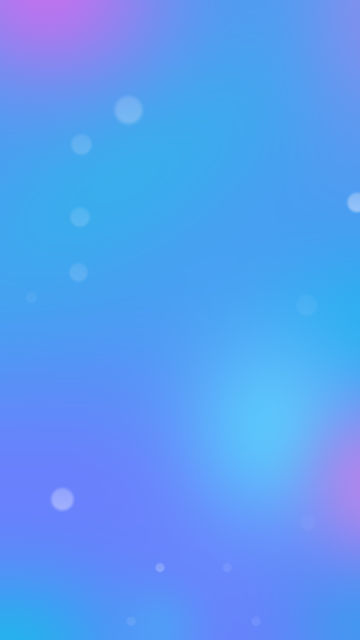
Write a WebGL 1 fragment shader that draws this background.

```glsl
precision highp float;
// Soft blue, cyan and violet gradient with blurred glows and pale floating bubbles.
uniform vec2 u_resolution;

// Elliptical gaussian falloff around a centre
float glow(vec2 p, vec2 centre, vec2 radius) {
  vec2 d = (p - centre) / radius;
  return exp(-dot(d, d));
}

vec2 rotate(vec2 p, float angle) {
  float c = cos(angle), s = sin(angle);
  return vec2(c * p.x + s * p.y, c * p.y - s * p.x);
}

// Soft-edged translucent disc, slightly brighter towards its lower rim
vec3 bubble(vec3 colour, vec2 p, vec2 centre, float radius, float opacity) {
  vec2 d = (p - centre) / radius;
  float disc = 1.0 - smoothstep(0.7, 1.15, length(d));
  float shade = 1.0 - 0.2 * clamp(d.y, -1.0, 1.0);
  return mix(colour, vec3(0.9, 0.92, 1.0), disc * opacity * shade);
}

void main() {
  // The canvas spans 9 by 16 units
  vec2 p = gl_FragCoord.xy / u_resolution * vec2(9.0, 16.0);

  // Violet floor rising into azure
  vec3 violet = vec3(0.42, 0.5, 0.99);
  vec3 azure = vec3(0.29, 0.615, 0.95);
  vec3 colour = mix(violet, azure, smoothstep(3.5, 9.0, p.y));

  // Upper glows: diagonal cyan band, pink corner, lilac corner
  vec2 band = rotate(p - vec2(3.2, 11.7), 0.55);
  colour = mix(colour, vec3(0.21, 0.69, 0.925), 0.9 * glow(band, vec2(0.0), vec2(4.6, 2.0)));
  colour = mix(colour, vec3(0.74, 0.45, 0.93), glow(p, vec2(1.2, 16.3), vec2(2.9, 2.4)));
  colour = mix(colour, vec3(0.52, 0.56, 0.93), 0.9 * glow(p, vec2(9.4, 15.9), vec2(1.9, 3.2)));

  // Right side: cyan edge, bright core, blue corner, pink edge
  colour = mix(colour, vec3(0.16, 0.68, 0.94), 0.95 * glow(p, vec2(9.2, 7.9), vec2(2.4, 1.9)));
  colour = mix(colour, vec3(0.35, 0.78, 0.985), glow(p, vec2(6.8, 5.3), vec2(2.2, 2.5)));
  colour = mix(colour, vec3(0.26, 0.59, 0.94), glow(p, vec2(9.2, 0.4), vec2(2.1, 1.9)));
  colour = mix(colour, vec3(0.68, 0.53, 0.92), glow(p, vec2(9.3, 3.9), vec2(1.6, 1.8)));

  // Lower left: cyan corner and a small blue pool
  colour = mix(colour, vec3(0.15, 0.69, 0.93), glow(p, vec2(0.2, -0.2), vec2(3.0, 2.0)));
  colour = mix(colour, vec3(0.3, 0.64, 0.96), 0.75 * glow(p, vec2(4.0, 0.3), vec2(1.0)));

  // Column of bubbles shrinking as it drifts down and left
  for (int i = 0; i < 5; i++) {
    float n = float(i), u = n - 2.0, cube = u * u * u;
    vec2 centre = vec2(2.0 - 0.038 * cube * u * u, 13.25 - 1.25 * n + 0.4 * sin(1.8 * n));
    colour = bubble(colour, p, centre, 0.26 - 0.014 * cube, 0.16 - 0.011 * cube);
  }

  // Arc of tiny bubbles along the bottom
  for (int i = 0; i < 4; i++) {
    float u = float(i) - 1.5;
    vec2 centre = vec2(4.84 + u * (1.76 - 0.32 * u * u), 1.98 - 0.67 * u * u);
    float opacity = 0.1 + 0.16 * exp(-4.0 * (u + 0.5) * (u + 0.5));
    colour = bubble(colour, p, centre, 0.12, opacity);
  }

  // Two bright bubbles and two faint ones
  colour = bubble(colour, p, vec2(8.93, 10.94), 0.26, 0.42);
  colour = bubble(colour, p, vec2(1.56, 3.52), 0.3, 0.38);
  colour = bubble(colour, p, vec2(7.67, 8.37), 0.28, 0.07);
  colour = bubble(colour, p, vec2(7.7, 2.92), 0.2, 0.05);

  gl_FragColor = vec4(colour, 1.0);
}
```
